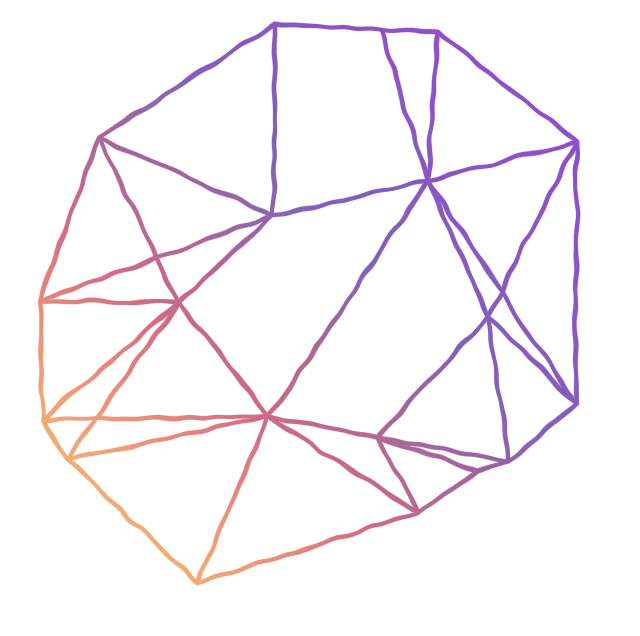
Reproduce this pattern procedurally as a WebGL 1 fragment shader.

```glsl
precision highp float;
// An irregular web of thin, hand-drawn strands on white, coloured from orange to violet.
// Two jittered rings of nodes are joined by rim, spoke and chord segments; gradient
// noise bends the plane so that the strands waver, and a diagonal ramp tints them.

uniform vec2 u_resolution;

const float TAU = 6.28319;
const vec2 CENTER = vec2(0.51, 0.496);
const float OUTER_COUNT = 13.0;
const float INNER_COUNT = 6.0;
const float OUTER_RADIUS = 0.492;
const float OUTER_JITTER = 0.045;
const float INNER_RADIUS = 0.12;
const float INNER_JITTER = 0.16;
const float ANGLE_JITTER = 0.4;     // share of the spacing between nodes
const float CLUSTERING = 0.25;      // gathers rim nodes into three groups
const float NOTCH_ANGLE = 5.35;     // direction of the dent in the outline
const float NOTCH_DEPTH = 0.13;
const float EXTRA_SPOKES = 0.55;    // chance of a second spoke per rim node
const float HALF_WIDTH = 0.0036;
const float WOBBLE_SCALE = 25.0;
const float WOBBLE_AMOUNT = 0.0055;

const vec3 PAPER = vec3(1.0);
const vec3 AMBER = vec3(0.96, 0.73, 0.45);
const vec3 SALMON = vec3(0.93, 0.59, 0.48);
const vec3 ROSE = vec3(0.82, 0.42, 0.52);
const vec3 MAUVE = vec3(0.65, 0.40, 0.61);
const vec3 INDIGO = vec3(0.51, 0.38, 0.72);
const vec3 VIOLET = vec3(0.56, 0.31, 0.79);

float hash(float n) {
  return fract(sin(n * 12.9898 + 4.1) * 43758.5);
}

vec2 gradient(vec2 cell) {
  float angle = TAU * fract(sin(dot(cell, vec2(127.1, 311.7))) * 43758.5);
  return vec2(cos(angle), sin(angle));
}

float gradientNoise(vec2 p) {
  vec2 i = floor(p), f = p - i;
  vec2 u = f * f * f * (f * (f * 6.0 - 15.0) + 10.0);
  vec2 e = vec2(1.0, 0.0);
  float low = mix(dot(gradient(i), f), dot(gradient(i + e), f - e), u.x);
  float high = mix(dot(gradient(i + e.yx), f - e.yx), dot(gradient(i + 1.0), f - 1.0), u.x);
  return mix(low, high, u.y);
}

vec2 polar(float angle, float radius) {
  return CENTER + radius * vec2(cos(angle), sin(angle));
}

vec2 outerNode(float index) {
  float id = mod(index, OUTER_COUNT);
  float turn = TAU * (id + ANGLE_JITTER * (hash(id) - 0.5)) / OUTER_COUNT;
  float angle = turn + CLUSTERING * sin(3.0 * turn - 1.05);
  float notch = NOTCH_DEPTH * pow(max(cos(angle - NOTCH_ANGLE), 0.0), 4.0);
  return polar(angle, OUTER_RADIUS - OUTER_JITTER * hash(id + 31.0) - notch);
}

vec2 innerNode(float index) {
  float id = mod(index, INNER_COUNT);
  float angle = TAU * (id + ANGLE_JITTER * (hash(id + 57.0) - 0.5)) / INNER_COUNT;
  return polar(angle, INNER_RADIUS + INNER_JITTER * hash(id + 83.0));
}

float segmentDistance(vec2 p, vec2 a, vec2 b) {
  vec2 ap = p - a, ab = b - a;
  return length(ap - ab * clamp(dot(ap, ab) / dot(ab, ab), 0.0, 1.0));
}

float webDistance(vec2 p) {
  // One chord across the middle
  float d = segmentDistance(p, innerNode(1.0), innerNode(4.0));

  // Rim, with one or two spokes from each of its nodes
  for (float i = 0.0; i < OUTER_COUNT; i++) {
    vec2 node = outerNode(i);
    float place = i * INNER_COUNT / OUTER_COUNT;
    float nearest = floor(place + 0.5);
    float second = nearest + (place < nearest ? -1.0 : 1.0);
    d = min(d, segmentDistance(p, node, outerNode(i + 1.0)));
    d = min(d, segmentDistance(p, node, innerNode(nearest)));
    if (hash(i + 109.0) < EXTRA_SPOKES) {
      d = min(d, segmentDistance(p, node, innerNode(second)));
    }
  }

  // Inner ring
  for (float i = 0.0; i < INNER_COUNT; i++) {
    d = min(d, segmentDistance(p, innerNode(i), innerNode(i + 1.0)));
  }
  return d;
}

float ramp(float from, float to, float x) {
  return clamp((x - from) / (to - from), 0.0, 1.0);
}

vec3 strandColor(float s) {
  vec3 color = mix(AMBER, SALMON, ramp(0.15, 0.26, s));
  color = mix(color, ROSE, ramp(0.26, 0.37, s));
  color = mix(color, MAUVE, ramp(0.37, 0.48, s));
  color = mix(color, INDIGO, ramp(0.48, 0.58, s));
  return mix(color, VIOLET, ramp(0.58, 0.80, s));
}

void main() {
  float pixel = 1.0 / u_resolution.x;
  vec2 p = gl_FragCoord.xy * pixel;
  vec2 q = p * WOBBLE_SCALE;
  vec2 wobble = vec2(gradientNoise(q), gradientNoise(q + 47.3));
  float d = webDistance(p + WOBBLE_AMOUNT * wobble) - HALF_WIDTH;
  float coverage = 1.0 - smoothstep(-0.75 * pixel, 0.75 * pixel, d);
  gl_FragColor = vec4(mix(PAPER, strandColor(0.5 * (p.x + p.y)), coverage), 1.0);
}
```
